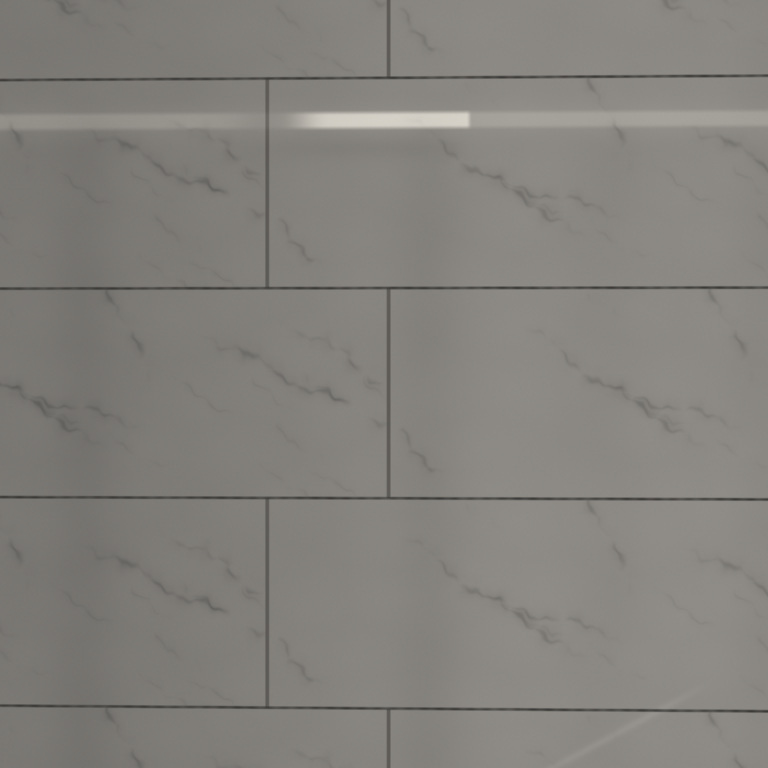
Write a Shadertoy shader that draws this texture.

```glsl
const vec2 TILE = vec2(0.785, 0.2737);

vec2 hash2(vec2 p) {
    return fract(sin(vec2(dot(p, vec2(127.1, 311.7)), dot(p, vec2(269.5, 183.3)))) * 4375.85);
}

// Distance to the nearest jittered cell point
float cellular(vec2 p) {
    vec2 cell = floor(p);
    float nearest = 2.0;
    for (int j = -1; j <= 1; j++)
        for (int i = -1; i <= 1; i++) {
            vec2 c = cell + vec2(i, j);
            nearest = min(nearest, length(c + hash2(c) - p));
        }
    return nearest;
}

float bell(float x, float width) {
    return exp(-x * x / (width * width));
}

// Thin core with a soft halo, fading at both ends
float vein(vec2 p, vec2 a, vec2 b, float width) {
    vec2 ab = b - a;
    float h = clamp(dot(p - a, ab) / dot(ab, ab), 0.0, 1.0);
    float d = length(p - a - ab * h);
    float taper = smoothstep(0.0, 0.25, h) * (1.0 - 0.8 * smoothstep(0.8, 1.0, h));
    return taper * (bell(d, width) + 0.4 * bell(d, 4.0 * width));
}

// Marble darkening; p is measured right and down from the tile's top left corner
float marble(vec2 p) {
    vec4 mainVeins[6] = vec4[6](
        vec4(0.165, 0.045, 0.41, 0.21), vec4(0.28, 0.13, 0.45, 0.178),
        vec4(0.41, -0.02, 0.478, 0.115), vec4(0.53, 0.055, 0.80, 0.187),
        vec4(0.64, 0.04, 0.80, 0.132), vec4(0.01, 0.18, 0.07, 0.24));
    float patches = 1.0 - cellular(p * vec2(28.0, 36.0));
    vec2 q = p + 0.005 * sin(p.yx * 61.0 + vec2(0.4, 2.0))
               + 0.0025 * sin(p.yx * 173.0 + p * 90.0)
               + 0.001 * sin(p.yx * 420.0);
    float dark = 0.0;
    for (int i = 0; i < 6; i++)
        dark += vein(q, mainVeins[i].xy, mainVeins[i].zw, 0.0028);
    // Scattered hairlines
    for (int i = 0; i < 12; i++) {
        vec2 r = hash2(vec2(i, 7));
        vec2 start = r * TILE;
        dark += 0.4 * vein(q, start, start + vec2(0.05 + 0.06 * r.y, 0.02 + 0.05 * r.x), 0.002);
    }
    return 0.055 * dark * smoothstep(0.1, 0.85, patches)
         + 0.012 * (cellular(p * vec2(9.0, 13.0)) - 0.5);
}

void mainImage(out vec4 fragColor, in vec2 fragCoord) {
    vec2 uv = fragCoord / iResolution.xy;
    float aa = 0.8 / iResolution.y;

    // Courses spread slightly towards the right; alternate ones are shifted
    float y = 0.54 + (uv.y - 0.54) / (1.0 + 0.016 * (uv.x - 0.5));
    float course = (y - 0.0775) / TILE.y;
    float row = floor(course);
    float offset = mix(0.348, 0.506, mod(row, 2.0));
    vec2 p = vec2(mod(uv.x - offset, TILE.x), (1.0 - fract(course)) * TILE.y);

    // Uneven room light with vertical shadow bands
    float below = 1.0 - smoothstep(0.8, 0.9, uv.y);
    float tone = mix(0.478, 0.546, smoothstep(0.0, 0.72, uv.x));
    tone -= below * (0.022 * bell(uv.x - 0.11, 0.045) + 0.02 * bell(uv.x - 0.555, 0.045));
    tone -= below * 0.01 * bell(uv.x - 0.79, 0.05) + 0.012 * smoothstep(0.93, 1.0, uv.x);
    tone += 0.012 * bell(length(uv - vec2(0.85, 0.25)), 0.3);
    tone -= marble(p);
    tone += 0.004 * (hash2(floor(uv * 384.0)).x - 0.5);
    vec3 color = tone * vec3(1.0, 0.98, 0.945);

    // Grout joints
    vec2 edge = min(p, TILE - p);
    vec2 joint = 1.0 - smoothstep(vec2(0.0021, 0.0013) - aa, vec2(0.0027, 0.0021) + aa, edge);
    float wear = 0.82 + 0.1 * sin(uv.x * 47.0 + row) + 0.08 * sin(uv.x * 310.0);
    color = mix(color, vec3(0.35, 0.34, 0.325), 0.9 * joint.x);
    color = mix(color, vec3(0.23, 0.225, 0.215), wear * joint.y);

    // Long reflection with a bright lamp section
    float dy = uv.y - 0.841 - 0.005 * uv.x;
    float strip = 1.0 - smoothstep(0.006, 0.014, abs(dy));
    float lamp = smoothstep(0.365, 0.43, uv.x) * (1.0 - smoothstep(0.607, 0.615, uv.x));
    float dim = 0.075 * (1.0 - 0.6 * bell(uv.x - 0.345, 0.04));
    color += vec3(1.0, 0.97, 0.91) * (strip * mix(dim, 0.28, lamp) + 0.025 * bell(dy, 0.022));
    color -= 0.018 * bell(dy + 0.036, 0.014) * bell(uv.x - 0.47, 0.12);

    // Faint diagonal glint
    vec2 along = vec2(0.88, 0.475);
    vec2 g = uv - vec2(0.72, 0.0);
    float glint = bell(dot(g, vec2(-along.y, along.x)), 0.005);
    color += 0.035 * glint * (1.0 - smoothstep(0.15, 0.25, dot(g, along)));

    fragColor = vec4(color, 1.0);
}
```
